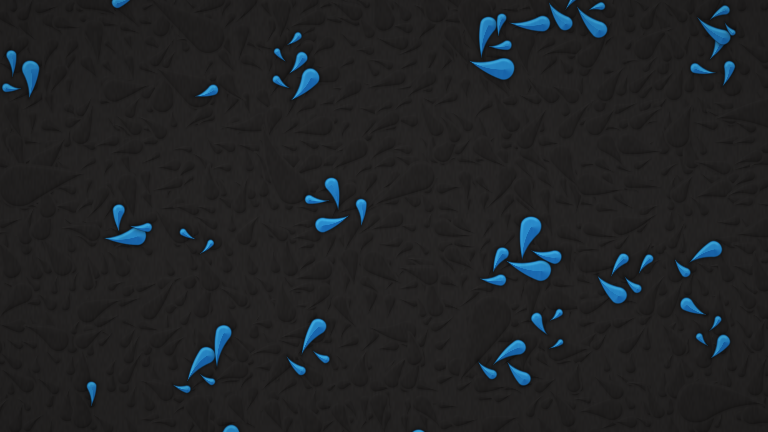
This pattern is drawn by a WebGL 2 fragment shader. Its source:

```glsl
#version 300 es
precision highp float;

uniform vec2 u_resolution;
out vec4 fragColor;

#define GROUND vec3(0.137, 0.132, 0.131)
#define BLUE_LIGHT vec3(0.22, 0.63, 0.83)
#define BLUE_MID vec3(0.15, 0.51, 0.75)
#define BLUE_DEEP vec3(0.09, 0.38, 0.65)
#define BLUE_EDGE vec3(0.07, 0.25, 0.40)
#define CLUSTER_CELL 0.30
#define CLUSTER_CHANCE 0.84
#define RELIEF 0.036
#define GAP 0.005
#define GRAIN 0.014

const float TAU = 6.2831853;

vec3 hash3(vec2 p) {
    vec3 q = fract(vec3(p.xyx) * vec3(0.1031, 0.1030, 0.0973) + 0.137);
    q += dot(q, q.yxz + 33.33);
    return fract((q.xxy + q.yzz) * q.zyx);
}

float noise(vec2 p) {
    vec2 i = floor(p), f = fract(p);
    f = f * f * (3.0 - 2.0 * f);
    return mix(mix(hash3(i).x, hash3(i + vec2(1, 0)).x, f.x),
               mix(hash3(i + vec2(0, 1)).x, hash3(i + vec2(1, 1)).x, f.x), f.y);
}

float cover(float d) {
    float pixel = 0.75 / u_resolution.y;
    return 1.0 - smoothstep(-pixel, pixel, d);
}

// Round head at the origin, pointed tail at (0, h), bent sideways
float teardrop(vec2 p, float r, float h, float bend) {
    p.x = abs(p.x + bend * p.y * p.y / h);
    float b = r / h, a = sqrt(1.0 - b * b);
    float k = dot(p, vec2(-b, a));
    if (k < 0.0) return length(p) - r;
    if (k > a * h) return length(p - vec2(0, h));
    return dot(p, vec2(a, b)) - r;
}

// x: distance, y: upward slope of the distance, z: position from head to tail
vec3 dropField(vec2 p, vec2 tail, float angle, float len, float r, float bend) {
    vec2 dir = vec2(cos(angle), sin(angle));
    mat2 toLocal = mat2(dir.y, -dir.x, -dir.x, -dir.y);
    vec2 q = toLocal * (p - tail - dir * (len - r));
    vec2 light = toLocal * normalize(vec2(-0.4, 1.0)) * 0.002;
    float d = teardrop(q, r, len - r, bend);
    float slope = (teardrop(q + light, r, len - r, bend) - d) / 0.002;
    return vec3(d, slope, q.y / len);
}

// One layer of embossed drops that follow a swirling direction
float embossLayer(float shade, vec2 p, float cell, float chance, float seed) {
    vec2 base = floor(p / cell);
    for (int y = -1; y <= 1; y++)
    for (int x = -1; x <= 1; x++) {
        vec2 id = base + vec2(x, y);
        vec3 place = hash3(id + seed), shape = hash3(id + seed + 57.3);
        if (place.z > chance) continue;
        vec2 center = (id + 0.5 + (place.xy - 0.5) * 0.55) * cell;
        float angle = noise(center * 3.5 + 9.0) * TAU * 1.5 + (shape.x - 0.5) * 1.3;
        float len = cell * mix(0.75, 1.25, shape.y);
        float r = len * mix(0.17, 0.26, shape.z);
        vec2 tail = center - 0.5 * len * vec2(cos(angle), sin(angle));
        vec3 f = dropField(p, tail, angle, len, r, (place.x - 0.5) * 0.7);
        float shadow = exp(-max(f.x, 0.0) / 0.004) * (0.35 - 0.65 * f.y);
        shade = mix(shade, -RELIEF * 0.6 * max(shadow, 0.0), cover(f.x - GAP));
        float rim = exp(min(f.x, 0.0) / 0.005);
        float body = -0.013 + RELIEF * rim * (f.y * 0.85 - 0.2);
        shade = mix(shade, body, cover(f.x));
    }
    return shade;
}

// Sprigs of glossy drops, fanned along a short stem
vec3 paintSprigs(vec3 color, vec2 p) {
    vec2 base = floor(p / CLUSTER_CELL);
    for (int y = -1; y <= 1; y++)
    for (int x = -1; x <= 1; x++) {
        vec2 id = base + vec2(x, y);
        vec3 place = hash3(id + 21.7), kind = hash3(id + 83.1);
        if (place.z > CLUSTER_CHANCE) continue;
        vec2 root = (id + 0.5 + (place.xy - 0.5) * 0.65) * CLUSTER_CELL;
        float heading = TAU * 0.25 + (kind.x - 0.5) * 3.6;
        vec2 stem = vec2(cos(heading), sin(heading));
        int count = 1 + int(kind.y * 4.6);
        for (int i = 0; i < count; i++) {
            vec3 vary = hash3(id * 7.0 + float(i) * 13.7 + 5.0);
            float side = (i % 2 == 0) ? 1.0 : -1.0;
            vec2 tail = root + stem * 0.033 * float(i) + side * 0.012 * vec2(stem.y, -stem.x);
            float angle = heading - side * mix(0.25, 0.75, vary.x);
            float len = mix(0.035, 0.105, vary.y);
            float r = len * mix(0.19, 0.25, vary.z);
            vec3 f = dropField(p, tail, angle, len, r, side * 0.28);
            color *= 1.0 - 0.4 * exp(-max(f.x, 0.0) / 0.005);
            float gloss = 0.5 + 0.45 * f.y - 0.35 * f.z;
            vec3 body = mix(BLUE_DEEP, BLUE_MID, smoothstep(0.0, 0.55, gloss));
            float rim = exp(-pow((f.x + 0.005) / 0.003, 2.0));
            body = mix(body, BLUE_LIGHT, rim * smoothstep(0.1, 0.8, f.y));
            body = mix(body, BLUE_EDGE, smoothstep(-0.003, 0.0, f.x) * 0.8);
            color = mix(color, body, cover(f.x));
        }
    }
    return color;
}

void main() {
    vec2 p = gl_FragCoord.xy / u_resolution.y;
    vec2 centered = gl_FragCoord.xy / u_resolution - 0.5;

    // Dark relief, from fine to large drops
    float shade = embossLayer(0.0, p, 0.046, 0.95, 3.0);
    shade = embossLayer(shade, p, 0.085, 0.85, 41.0);
    shade = embossLayer(shade, p, 0.17, 0.22, 77.0);
    vec3 color = GROUND + shade;

    // Glossy accents, then grain and vignette
    color = paintSprigs(color, p);
    color += GRAIN * (noise(p * vec2(260.0, 90.0)) - 0.5);
    color *= 1.06 - 0.38 * dot(centered, centered);
    fragColor = vec4(color, 1.0);
}
```
